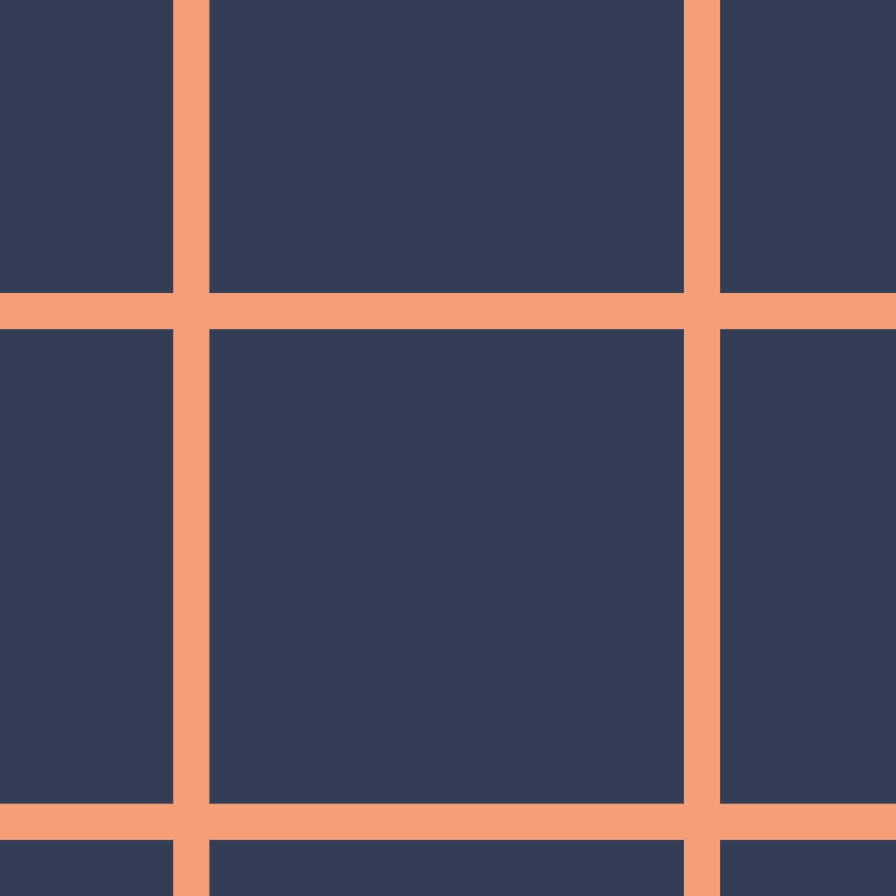
Give the GLSL for this pattern, as a Shadertoy shader.

```glsl
#define PERIOD 0.57
#define LINE_WIDTH 0.0404
#define CROSSING vec2(0.2135, 0.0828)
#define RIM 0.0012
#define NAVY vec3(0.205, 0.24, 0.338)
#define ORANGE vec3(0.965, 0.62, 0.47)
#define RIM_DARK vec3(0.31, 0.23, 0.25)
#define RIM_PALE vec3(0.85, 0.63, 0.56)

// Signed distance to the square grid, negative inside the lines
float gridDistance(vec2 p) {
    vec2 cell = fract((p - CROSSING) / PERIOD + 0.5) - 0.5;
    vec2 toAxis = abs(cell) * PERIOD;
    return min(toAxis.x, toAxis.y) - 0.5 * LINE_WIDTH;
}

// Antialiased coverage of the region where the distance is negative
float coverage(float dist, float pixel) {
    return clamp(0.5 - dist / pixel, 0.0, 1.0);
}

void mainImage(out vec4 fragColor, in vec2 fragCoord) {
    float pixel = 1.0 / iResolution.y;
    float dist = gridDistance(fragCoord * pixel);

    // Ground, thin dark and pale rims, then the line itself
    vec3 color = mix(NAVY, RIM_DARK, coverage(dist - RIM, pixel));
    color = mix(color, RIM_PALE, coverage(dist, pixel));
    color = mix(color, ORANGE, coverage(dist + RIM, pixel));

    fragColor = vec4(color, 1.0);
}
```
